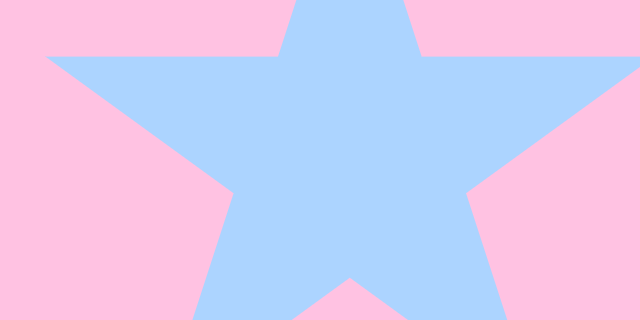
Reproduce this background procedurally as a WebGL 1 fragment shader.

```glsl
precision highp float;
// A large pale blue five-pointed star on a flat pink ground, cropped by the canvas.
// The plane is folded into one fifth-turn around each tip, so a single straight
// edge gives the distance to the whole star. Lengths are in canvas heights.

uniform vec2 u_resolution;

#define STAR_OFFSET vec2(0.0932, 0.0141)
#define STAR_RADIUS 1.0
#define PINK vec3(1.0, 0.76, 0.886)
#define BLUE vec3(0.675, 0.83, 1.0)

const float FIFTH_TURN = 1.25663706;

// Signed distance to the edge lines of a pentagram with one tip upwards.
float starDistance(vec2 p, float radius) {
  float angle = atan(p.x, p.y);
  float folded = abs(mod(angle + 0.5 * FIFTH_TURN, FIFTH_TURN) - 0.5 * FIFTH_TURN);
  vec2 q = length(p) * vec2(sin(folded), cos(folded));
  vec2 edgeNormal = vec2(sin(FIFTH_TURN), cos(FIFTH_TURN));
  return dot(q, edgeNormal) - radius * edgeNormal.y;
}

void main() {
  // Centred coordinates, one unit per canvas height
  vec2 p = (gl_FragCoord.xy - 0.5 * u_resolution) / u_resolution.y;

  // Star coverage, smoothed over one pixel
  float d = starDistance(p - STAR_OFFSET, STAR_RADIUS);
  float coverage = clamp(0.5 - d * u_resolution.y, 0.0, 1.0);

  gl_FragColor = vec4(mix(PINK, BLUE, coverage), 1.0);
}
```
